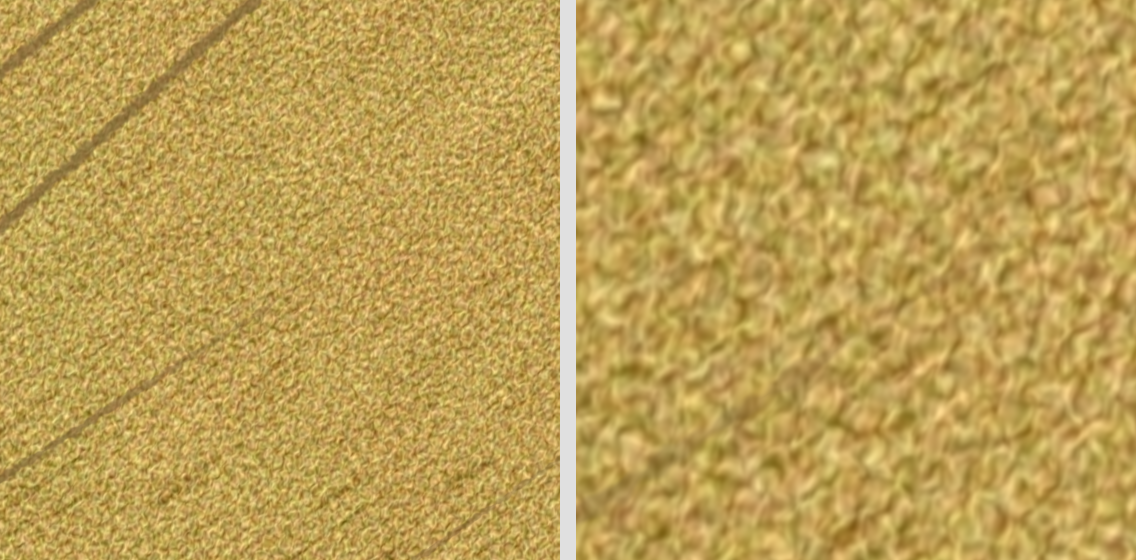
Left, the full canvas; right, a detail of the centre.
Give the GLSL for this texture, as a WebGL 1 fragment shader.

```glsl
precision highp float;

uniform vec2 u_resolution;

// Colours
const vec3 STRAW = vec3(0.75, 0.632, 0.334);
const vec3 SOIL = vec3(0.55, 0.44, 0.235);
const vec3 LIGHT_SHIFT = vec3(0.245, 0.25, 0.235);
const vec3 RED_SHIFT = vec3(0.05, -0.034, 0.005);
const vec3 YELLOW_SHIFT = vec3(0.015, 0.015, -0.06);

// Field structure, in canvas units
const float ROW_ANGLE = 0.6;
const float COARSE_GRAIN = 92.0;
const float FINE_GRAIN = 150.0;
const float TINT_SCALE = 60.0;
const float GRAIN_CURL = 0.0035;
const float FURROW_DEPTH = 0.17;
const float CREASE_DEPTH = 0.35;
const float PATCH_DEPTH = 0.08;

// Wheel tracks: start.xy, end.xy
const vec4 TRACK_TOP = vec4(-0.10, 0.79, 0.30, 1.11);
const vec4 TRACK_UPPER = vec4(-0.10, 0.505, 0.60, 1.128);
const vec4 TRACK_MIDDLE = vec4(-0.10, 0.08, 0.60, 0.53);
const vec4 TRACK_LOWER = vec4(0.62, -0.085, 1.10, 0.25);
const vec4 PALE_BAND = vec4(0.64, 0.66, 0.96, 0.88);

vec2 hashDirection(vec2 cell) {
  float h = fract(sin(dot(cell, vec2(127.1, 311.7))) * 43758.5453);
  return vec2(cos(6.2832 * h), sin(6.2832 * h));
}

float gradientNoise(vec2 p) {
  vec2 i = floor(p);
  vec2 f = fract(p);
  vec2 u = f * f * f * (f * (f * 6.0 - 15.0) + 10.0);
  vec2 e = vec2(1.0, 0.0);
  float a = dot(hashDirection(i), f);
  float b = dot(hashDirection(i + e.xy), f - e.xy);
  float c = dot(hashDirection(i + e.yx), f - e.yx);
  float d = dot(hashDirection(i + e.xx), f - e.xx);
  return mix(mix(a, b, u.x), mix(c, d, u.x), u.y);
}

vec2 rotate(vec2 p, float angle) {
  float c = cos(angle);
  float s = sin(angle);
  return vec2(c * p.x + s * p.y, c * p.y - s * p.x);
}

// x: distance to the segment, y: position along it from 0 to 1
vec2 segment(vec2 p, vec4 line) {
  vec2 along = line.zw - line.xy;
  vec2 offset = p - line.xy;
  float t = clamp(dot(offset, along) / dot(along, along), 0.0, 1.0);
  return vec2(length(offset - along * t), t);
}

// Ragged strip that narrows and fades to endStrength at its far end
float track(vec2 p, vec4 line, float halfWidth, float endStrength) {
  vec2 s = segment(p, line);
  float fade = mix(1.0, endStrength, smoothstep(0.3, 1.0, s.y));
  float width = halfWidth * mix(0.6, 1.0, fade);
  float ragged = s.x + 0.006 * gradientNoise(p * 38.0) + 0.005 * gradientNoise(p * 95.0);
  return fade * (1.0 - smoothstep(width * 0.4, width * 1.5, ragged));
}

// Short curled flecks, mostly leaning along the rows
float grain(vec2 p) {
  vec2 curl = vec2(gradientNoise(p * 70.0 + 7.3), gradientNoise(p * 70.0 + 31.9));
  vec2 q = p + GRAIN_CURL * curl;
  vec2 leaning = rotate(q, ROW_ANGLE + 0.1) * vec2(0.7, 1.15);
  vec2 crossing = rotate(q, ROW_ANGLE + 0.7) * vec2(0.8, 1.1);
  return gradientNoise(leaning * COARSE_GRAIN)
       + 0.85 * gradientNoise(crossing * FINE_GRAIN + 17.0);
}

void main() {
  vec2 p = gl_FragCoord.xy / u_resolution.y;
  vec2 row = rotate(p, ROW_ANGLE);

  // Thin broken creases between rows, strongest low in the field
  float crease = smoothstep(0.22, 0.5, gradientNoise(row * vec2(4.5, 50.0) + 11.0));
  crease *= mix(1.0, 0.35, smoothstep(0.2, 0.9, p.y));

  // Light and shade: flecks, furrows, broad patches
  float fleck = grain(p);
  float furrow = gradientNoise(row * vec2(4.0, 34.0) + 5.0);
  float patches = gradientNoise(row * vec2(4.0, 9.0) + 23.0);
  float band = segment(p, PALE_BAND).x;
  float tone = fleck + FURROW_DEPTH * furrow + PATCH_DEPTH * patches
             - CREASE_DEPTH * crease + 0.13 * exp(-band * band * 900.0);

  // Red to green and yellow to grey tints
  float red = gradientNoise(rotate(p, 0.9) * TINT_SCALE + 41.0)
            + 0.35 * gradientNoise(p * 5.0 + 3.0) + 0.2 * (p.x - 0.5);
  float yellow = gradientNoise(rotate(p, 0.3) * TINT_SCALE * 0.8 + 67.0);
  vec3 color = STRAW + LIGHT_SHIFT * tone + RED_SHIFT * red + YELLOW_SHIFT * yellow;

  // Bare soil in the tracks
  float soil = track(p, TRACK_TOP, 0.0105, 1.0);
  soil = max(soil, track(p, TRACK_UPPER, 0.0105, 1.0));
  soil = max(soil, 0.9 * track(p, TRACK_MIDDLE, 0.0068, 0.3));
  soil = max(soil, 0.65 * track(p, TRACK_LOWER, 0.005, 0.8));
  vec3 soilColor = SOIL + 0.3 * LIGHT_SHIFT * fleck + 0.5 * RED_SHIFT * red;
  color = mix(color, soilColor, 0.92 * soil);

  gl_FragColor = vec4(clamp(color, 0.0, 1.0), 1.0);
}
```
